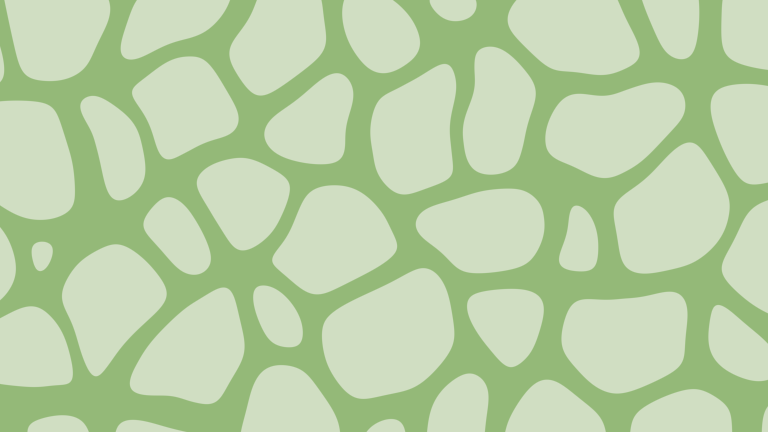
Give the GLSL for this pattern, as a Shadertoy shader.

```glsl
const vec3  GROUND_GREEN = vec3(0.580, 0.727, 0.472);
const vec3  PATCH_CREAM  = vec3(0.817, 0.871, 0.761);
const float CELL_SIZE    = 0.243;  // mean patch spacing, in canvas heights
const float JITTER       = 0.62;   // scatter of the seeds inside their cells
const float SIZE_SPREAD  = 0.52;   // difference between large and small patches
const float HALF_GAP     = 0.082;  // half the channel width, in cells
const float GAP_VARIATION = 0.045;
const float CORNER_SHARPNESS = 12.0;
const float WARP_SCALE   = 1.45;   // lobes per cell
const float WARP_AMOUNT  = 0.27;
const vec2  PATTERN_OFFSET = vec2(11.3, 7.6);

// Sine-free hash: three values in 0..1
vec3 hash3(vec2 p) {
    vec3 q = fract(p.xyx * vec3(0.1031, 0.1030, 0.0973));
    q += dot(q, q.yxz + 33.33);
    return fract((q.xxy + q.yxx) * q.zyx);
}

// Smooth value noise, three channels centred on zero
vec3 noise3(vec2 p) {
    vec2 cell = floor(p), f = p - cell;
    f = f * f * f * (f * (f * 6.0 - 15.0) + 10.0);
    vec3 bottom = mix(hash3(cell), hash3(cell + vec2(1, 0)), f.x);
    vec3 top = mix(hash3(cell + vec2(0, 1)), hash3(cell + vec2(1, 1)), f.x);
    return mix(bottom, top, f.y) - 0.5;
}

// Seed position in xy, size weight in z
vec3 patchSeed(vec2 id) {
    vec3 h = hash3(id);
    vec2 centre = id + 0.5 + JITTER * (h.xy - 0.5);
    centre.x += 0.5 * mod(id.y, 2.0) - 0.25;
    return vec3(centre, SIZE_SPREAD * h.z);
}

// Weighted squared distance from a point to a seed
float seedPower(vec2 p, vec3 seed) {
    vec2 d = p - seed.xy;
    return dot(d, d) - seed.z;
}

// Rounded distance to the border of the weighted Voronoi cell around p
float borderDistance(vec2 p) {
    vec2 base = floor(p), owner = base;
    float ownerPower = 1e9;
    for (int y = -2; y <= 2; y++)
    for (int x = -2; x <= 2; x++) {
        vec2 id = base + vec2(x, y);
        float power = seedPower(p, patchSeed(id));
        if (power < ownerPower) { ownerPower = power; owner = id; }
    }

    // Smooth minimum over the borders with all neighbours
    vec2 ownerCentre = patchSeed(owner).xy;
    float sum = 0.0;
    for (int y = -2; y <= 2; y++)
    for (int x = -2; x <= 2; x++) {
        if (x == 0 && y == 0) continue;
        vec3 seed = patchSeed(owner + vec2(x, y));
        float border = (seedPower(p, seed) - ownerPower)
                     / (2.0 * distance(seed.xy, ownerCentre));
        sum += exp(-CORNER_SHARPNESS * border);
    }
    return -log(sum) / CORNER_SHARPNESS;
}

void mainImage(out vec4 fragColor, in vec2 fragCoord) {
    vec2 p = fragCoord / iResolution.y / CELL_SIZE + PATTERN_OFFSET;

    // Bend the cells into lobed, organic outlines
    vec3 wobble = noise3(p * WARP_SCALE);
    float gap = HALF_GAP + GAP_VARIATION * wobble.z;
    float inside = borderDistance(p + WARP_AMOUNT * wobble.xy) - gap;

    // Edge about one pixel wide
    float pixel = max(length(vec2(dFdx(inside), dFdy(inside))), 1e-5);
    float cover = smoothstep(-0.75, 0.75, inside / pixel);
    fragColor = vec4(mix(GROUND_GREEN, PATCH_CREAM, cover), 1.0);
}
```
